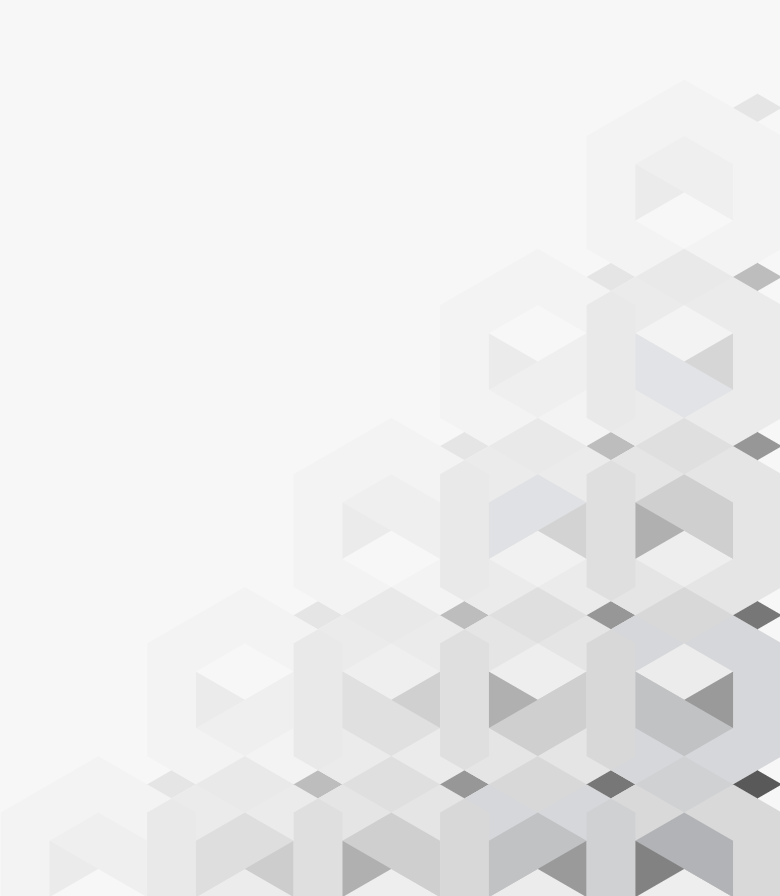
Write a Shadertoy shader that draws this background.

```glsl
const float rimGrey[5] = float[5](0.953, 0.922, 0.898, 0.843, 0.851);
const float overlapGrey[5] = float[5](0.953, 0.912, 0.873, 0.847, 0.819);
const float bandGrey[5] = float[5](0.937, 0.872, 0.812, 0.759, 0.702);
const float wedgeGrey[5] = float[5](0.921, 0.803, 0.690, 0.602, 0.510);
const float rhombGrey[5] = float[5](0.970, 0.927, 0.932, 0.925, 0.933);
const float gapGrey[5] = float[5](0.898, 0.741, 0.592, 0.467, 0.350);

// Signed distance to a pointy-top hexagon
float hexagon(vec2 p, float radius) {
    p = abs(p);
    return max(p.x, dot(p, vec2(0.5, 0.866))) - 0.866 * radius;
}

// Signed distance to a flat diamond whose sides follow the hexagon edges
float diamond(vec2 p, float halfWidth) {
    return dot(abs(p), vec2(0.5, 0.866)) - 0.5 * halfWidth;
}

float coverage(float dist, float pixel) {
    return clamp(0.5 - dist / pixel, 0.0, 1.0);
}

// Grey with a slight shift towards blue
vec3 coolGrey(float grey, float coolness) {
    return grey + coolness * vec3(-0.006, 0.0, 0.010);
}

// Three folded faces inside a hexagon: band, side wedge and open rhombus
vec3 foldedFaces(vec2 p, int depth, int row, float pixel) {
    if (depth % 2 == 1) p.x = -p.x;
    if (row % 2 == 1) p.y = -p.y;
    float lift = depth == 1 ? 0.01 * float(row) : 0.0;
    float coolness = depth >= 3 || (depth == 1 && row >= 2) ? 1.0 : 0.0;

    float wedge = dot(p, vec2(0.5, 0.866));
    float rhomb = dot(vec2(abs(p.x), p.y), vec2(0.5, 0.866));
    vec3 color = coolGrey(bandGrey[depth] + 0.6 * lift, coolness);
    color = mix(color, vec3(wedgeGrey[depth] + 1.2 * lift), coverage(wedge, pixel));
    return mix(color, vec3(rhombGrey[depth] + 0.9 * lift), coverage(rhomb, pixel));
}

void mainImage(out vec4 fragColor, in vec2 fragCoord) {
    // One unit is the radius of a hexagon
    float unit = 0.12585 * iResolution.y;
    vec2 uv = fragCoord / unit;
    float pixel = 1.0 / unit;
    vec3 color = vec3(0.968);
    float covered = 0.0;

    // Diagonal bands of hexagons, darkening towards the lower right
    for (int depth = 0; depth < 5; depth++) {
        for (int row = 0; row < 5 - depth; row++) {
            vec2 center = vec2(0.872, 0.24) + vec2(1.299, 1.5) * vec2(row + depth, row);
            vec2 p = uv - center;

            // Translucent rim, darker where it crosses a neighbour
            float body = coverage(hexagon(p, 1.0), pixel);
            vec3 rim = coolGrey(rimGrey[depth], depth == 3 ? 1.0 : 0.0);
            vec3 overlap = coolGrey(overlapGrey[depth], depth == 4 ? 1.0 : 0.0);
            color = mix(color, mix(rim, overlap, covered), body);
            covered = max(covered, body);

            float core = coverage(hexagon(p, 0.5), pixel);
            color = mix(color, foldedFaces(p, depth, row, pixel), core);

            // Dark diamond in the gap between four hexagons
            float gap = coverage(diamond(p - vec2(0.6495, 0.75), 0.2165), pixel);
            color = mix(color, vec3(gapGrey[depth]), gap);
        }
    }
    fragColor = vec4(color, 1.0);
}
```
